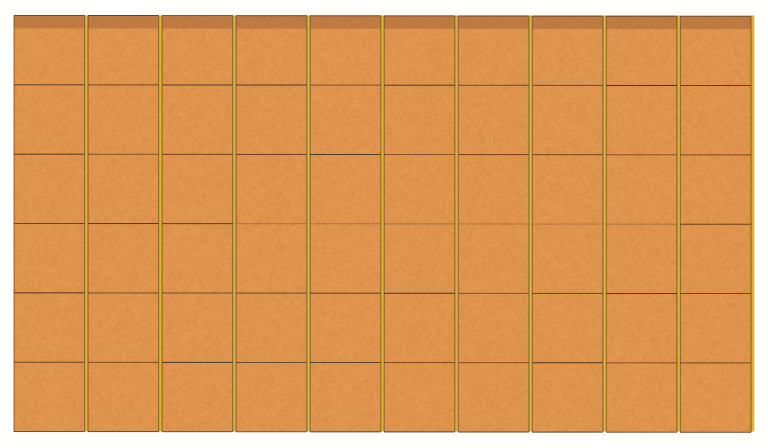
Give the GLSL for this pattern, as a WebGL 1 fragment shader.

```glsl
precision highp float;
// A wall of ten tan panel columns, six rows high, on white. Yellow strips close
// each column, a darker band caps the top, and thin seams vary in strength.
// Every part is a box-filtered span repeated by cell index; grain is value noise.

uniform vec2 u_resolution;

float hash(vec2 p) {
  return fract(sin(dot(p, vec2(12.9898, 78.233))) * 43758.5453);
}

float noise(vec2 p) {
  vec2 i = floor(p), f = fract(p);
  f = f * f * (3.0 - 2.0 * f);
  return mix(mix(hash(i), hash(i + vec2(1.0, 0.0)), f.x),
             mix(hash(i + vec2(0.0, 1.0)), hash(i + 1.0), f.x), f.y);
}

// Share of a pixel at v that lies between a and b
float span(float v, float a, float b, float pixel) {
  return clamp((min(v + 0.5 * pixel, b) - max(v - 0.5 * pixel, a)) / pixel, 0.0, 1.0);
}

void main() {
  // Lengths are fractions of the canvas width
  float pixel = 1.0 / u_resolution.x;
  vec2 uv = gl_FragCoord.xy * pixel;
  vec2 p = uv - vec2(0.0182, 0.0214);
  vec2 pitch = vec2(0.0964, 0.0903);
  float panelWidth = 0.0921;
  float wallTop = 6.0 * pitch.y;

  // Column cell; later columns hang slightly lower
  float column = clamp(floor(p.x / pitch.x), 0.0, 9.0);
  float x = p.x - column * pitch.x;
  float y = p.y + 0.0001 * column;
  float panel = span(x, 0.0, panelWidth, pixel);
  float wall = span(y, 0.0, wallTop, pixel);

  // Tan board with fine and broad grain
  float grain = 0.6 * noise(uv * 512.0) + 0.4 * noise(uv * 230.0 + 17.0) - 0.5;
  vec3 board = vec3(0.87, 0.58, 0.30) + 0.06 * grain;
  float band = span(y, wallTop - 0.0169, wallTop, pixel);
  board = mix(board, vec3(0.75, 0.48, 0.26) + 0.03 * grain, band);

  // Yellow strip on the right of each panel
  vec3 color = vec3(1.0, 1.0, 0.99);
  color = mix(color, board, panel * wall);
  float strip = span(x, panelWidth, pitch.x, pixel);
  // The next strip's edge also covers the last pixel of this cell
  color = mix(color, vec3(0.87, 0.70, 0.14), strip * span(p.y, 0.0, wallTop, pixel));

  // Row seams: near black to brown, faint along the middle
  float row = clamp(floor(y / pitch.y + 0.5), 0.0, 6.0);
  float seam = span(y - row * pitch.y, -0.0006, 0.0006, pixel);
  float border = step(5.5, abs(row - 3.0) + 2.5);
  float faint = step(abs(row - 3.0), 0.5) * step(abs(column - 5.5), 2.6);
  float strength = mix(0.65 + 0.3 * hash(vec2(column, row)), 0.85, border);
  strength = mix(strength, 0.35, faint);
  vec3 ink = mix(vec3(0.36, 0.18, 0.07), vec3(0.15, 0.12, 0.09),
                 hash(vec2(row, column + 3.0)));
  color = mix(color, ink, seam * panel * strength);

  // Dark edges on both sides of every panel
  float leftEdge = clamp(floor(p.x / pitch.x + 0.5), 0.0, 9.0) * pitch.x;
  float edges = max(span(p.x - leftEdge, -0.0005, 0.0005, pixel),
                    span(x - panelWidth, -0.0005, 0.0005, pixel));
  color = mix(color, vec3(0.24, 0.19, 0.10), 0.8 * edges * wall);

  gl_FragColor = vec4(color, 1.0);
}
```
